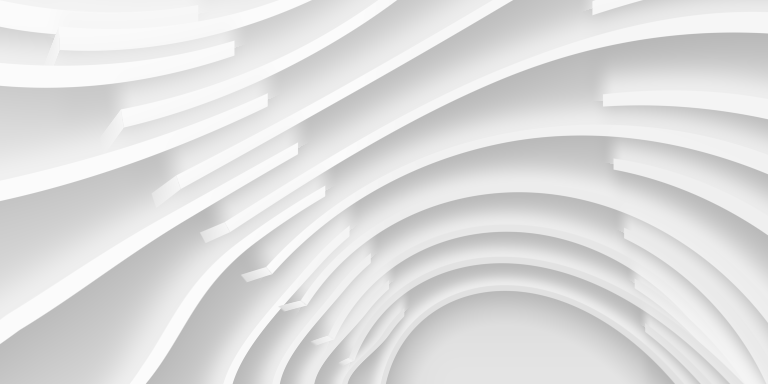
A Shadertoy shader for this background:

```glsl
// Draws a white hall of nested, curving ribs with staggered ends and soft shadows.

// Signed distance to a bent line through the origin, positive on its outer side.
float bentLine(vec2 q, float angle, vec2 bend) {
    float c = cos(angle), s = sin(angle);
    q = vec2(c * q.x + s * q.y, c * q.y - s * q.x);
    float k = bend.x + bend.y * clamp(q.x, -1.2, 1.0);
    float side = 2.0 * q.y + k * dot(q, q);
    return side / (1.0 + sqrt(max(1.0 + k * side, 0.0)));
}

// Distance to ring n, counted from the innermost; fractions lie in between.
float ring(vec2 p, float n) {
    // Anchor x, anchor y, tangent angle
    const vec3 anchor[10] = vec3[10](
        vec3(1.315, 0.250, 0.0), vec3(1.307, 0.323, 0.0),
        vec3(1.320, 0.406, 0.0), vec3(1.354, 0.510, 0.0),
        vec3(1.536, 0.661, 0.0), vec3(1.172, 0.747, 0.448),
        vec3(0.859, 0.740, 0.51), vec3(0.664, 0.802, 0.41),
        vec3(0.417, 0.906, 0.12), vec3(0.260, 0.975, 0.0));
    // Curvature and its change along the ring
    const vec2 bend[10] = vec2[10](
        vec2(2.57, -1.57), vec2(1.96, -1.0), vec2(1.78, -0.4),
        vec2(1.36, -0.2), vec2(0.83, -0.06), vec2(0.36, 0.18),
        vec2(-0.05, 0.0), vec2(-0.55, 0.0), vec2(-0.75, 0.0), vec2(-0.8, 0.0));
    int i = int(floor(n)), j = min(i + 1, 9);
    vec3 a = mix(anchor[i], anchor[j], fract(n));
    return bentLine(p - a.xy, a.z, mix(bend[i], bend[j], fract(n)));
}

void mainImage(out vec4 fragColor, in vec2 fragCoord) {
    vec2 p = fragCoord / iResolution.y;
    float aa = 0.7 / iResolution.y;

    // Walls and floor
    float shade = 0.845 + 0.08 * smoothstep(0.9, 0.0, length(p - vec2(0.0, 1.0)));
    shade += 0.05 * smoothstep(0.3, 0.0, p.y) * smoothstep(0.9, 1.2, p.x);

    // Ribs from the outermost to the innermost
    for (int i = 17; i >= 0; i--) {
        float n = 0.5 * float(i);
        bool between = (i & 1) == 1;
        float gap = 0.07 + 0.021 * min(n, 6.0);
        float width = (0.015 + 0.002 * n) * (1.0 + 0.13 * n * smoothstep(0.9, 0.0, p.x)
            + 0.27 * n * smoothstep(1.3, 2.1, p.x));

        // Rings in between splay apart near the lower left
        vec2 q = p;
        if (between) {
            float splay = mix(0.055, -0.1, smoothstep(3.5, 4.5, n));
            q.x += splay * smoothstep(0.1 + 0.06 * n, 0.0, p.y) * smoothstep(1.2, 1.0, p.x);
        }
        float d = ring(q, n) - 0.5 * width;

        // Whole rings start at the left; those in between leave a central opening
        float tilt = 0.8 * smoothstep(9.0, 2.0, n);
        float cut = p.x - (0.945 - 0.027 * n - 0.009 * n * n) + tilt * d;
        if (between) {
            float leftEnd = 1.07 - 0.032 * n - 0.0039 * n * n;
            float rightStart = 1.694 - 0.0275 * n;
            cut = max(leftEnd - p.x, p.x - rightStart);
        }
        float solid = smoothstep(-aa, aa, cut);
        float soft = smoothstep(-0.2 * gap, 0.2 * gap, cut);

        // Light rising on the outer side
        float reach = max(d, 0.0) / (0.36 * gap);
        float glow = exp(-reach * reach) * step(-0.5 * width, d);
        shade = mix(shade, 0.96, 0.78 * glow * soft);

        // Shadow cast on the inner side
        float depth = max(-d - width, 0.0) / (1.3 * gap);
        float shadow = pow(max(1.0 - depth, 0.0), 1.3);
        float shadowTone = mix(0.7, 0.78, smoothstep(5.0, 8.0, n));
        shade = mix(shade, shadowTone, 0.8 * shadow * soft * step(d, -0.5 * width));

        // End face of a whole ring, swept from its edge towards the lower left
        if (!between && i > 0) {
            vec2 sweep = -vec2(0.0245 * n - 0.0024 * n * n, 0.11 * pow(n / 8.0, 3.0));
            vec2 along = vec2(sqrt(1.0 - tilt * tilt), tilt);
            float span = along.x * dot(sweep, along);
            float t = clamp(cut / span, 0.0, 1.0);
            float across = ring(p - t * sweep, n);
            float face = smoothstep(aa, -aa, abs(across) - 0.5 * width);
            face *= smoothstep(-aa, aa, -cut) * smoothstep(-aa, aa, cut - span);
            shade = mix(shade, 0.965 - 0.1 * t, face);
        }

        // Bright edge strip
        float strip = smoothstep(aa, -aa, abs(d + 0.5 * width) - 0.5 * width);
        float edgeTone = mix(0.88, 0.97, smoothstep(0.0, 6.0, n));
        edgeTone += 0.04 * smoothstep(1.1, 0.7, p.x);
        shade = mix(shade, min(edgeTone, 0.985), strip * solid);
    }
    fragColor = vec4(vec3(shade), 1.0);
}
```
